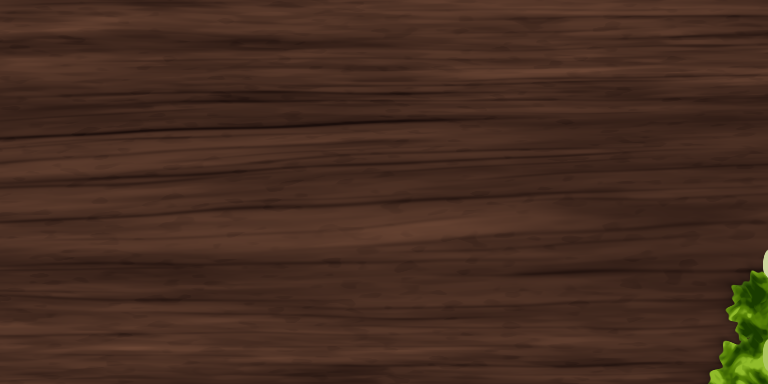
A WebGL 1 fragment shader for this texture:

```glsl
precision highp float;
uniform vec2 u_resolution;

const vec3 WOOD_DARK = vec3(0.145, 0.082, 0.062);
const vec3 WOOD_LIGHT = vec3(0.395, 0.258, 0.192);
const vec3 LEAF_DARK = vec3(0.10, 0.23, 0.0);
const vec3 LEAF_MID = vec3(0.32, 0.49, 0.02);
const vec3 LEAF_LIGHT = vec3(0.56, 0.73, 0.16);
const vec3 STEM = vec3(0.80, 0.84, 0.62);

float hash(vec2 p) {
  return fract(sin(dot(p, vec2(127.1, 311.7))) * 43758.55);
}

// Smooth cellular noise: random cell values blended by distance
float cells(vec2 p) {
  vec2 id = floor(p);
  vec2 f = p - id;
  float sum = 0.0;
  float total = 0.0;
  for (int j = -1; j <= 1; j++) {
    for (int i = -1; i <= 1; i++) {
      vec2 o = vec2(float(i), float(j));
      vec2 c = id + o;
      vec2 r = o + vec2(hash(c), hash(c + 41.3)) - f;
      float w = exp(-5.0 * dot(r, r));
      sum += w * hash(c + 17.9);
      total += w;
    }
  }
  return sum / total;
}

// Bends the grain upward to the right across the middle of the board
vec2 grainFlow(vec2 p) {
  float band = (p.y - 0.55) / 0.22;
  float rise = 0.052 * p.x * exp(-band * band);
  float wave = 0.005 * sin(p.x * 2.7 + p.y * 9.0) + 0.0018 * sin(p.x * 8.3 - p.y * 21.0);
  return vec2(p.x, p.y - rise - wave);
}

// Thin dark line with tapered ends
float crease(vec2 q, vec2 center, float halfLength, float width, float seed) {
  float bend = 0.005 * sin(q.x * 3.1 + seed) + 0.0015 * sin(q.x * 13.0 + seed * 2.3);
  float d = (q.y - center.y - bend) / width;
  float taper = 1.0 - smoothstep(0.35, 1.0, abs(q.x - center.x) / halfLength);
  return exp(-d * d) * taper;
}

float creases(vec2 q) {
  float shade = 0.0;
  for (int i = 0; i < 44; i++) {
    float n = float(i);
    vec2 center = vec2(2.0 * hash(vec2(n, 3.0)), (n + hash(vec2(n, 7.0))) / 44.0);
    float size = hash(vec2(n, 11.0));
    shade += (0.10 + 0.16 * size) * crease(q, center, 0.3 + 0.7 * size, 0.0025 + 0.002 * size, n);
  }
  for (int i = 0; i < 3; i++) {
    float n = float(i);
    vec2 center = vec2(0.65 + 0.3 * sin(n * 2.0), 0.425 + 0.085 * n + 0.012 * n * n);
    shade += 0.36 * crease(q, center, 1.25, 0.0045, n * 1.7);
    shade += 0.12 * crease(q, center + vec2(0.0, 0.006), 1.25, 0.013, n * 1.7);
  }
  return shade;
}

vec3 wood(vec2 p) {
  vec2 q = grainFlow(p);
  float rough = smoothstep(0.66, 0.8, p.y) + 1.0 - smoothstep(0.05, 0.3, p.y);
  float tone = 0.52;
  tone += 0.38 * (cells(q * vec2(0.8, 12.0)) - 0.5);
  tone += 0.34 * (cells(q * vec2(1.6, 30.0) + 5.0) - 0.5);
  tone += (0.22 + 0.14 * rough) * (cells(q * vec2(3.5, 62.0) + 13.0) - 0.5);
  tone += (0.13 + 0.14 * rough) * (cells(q * vec2(11.0, 112.0) + 29.0) - 0.5);
  // Short pores
  float pore = cells(q * vec2(26.0, 95.0) + 53.0);
  tone -= 0.10 * smoothstep(0.68, 0.9, pore);
  tone -= creases(q);
  // Light falls off to the right
  tone += 0.035 - 0.05 * smoothstep(0.6, 2.0, p.x);
  return mix(WOOD_DARK, WOOD_LIGHT, clamp(tone, -0.15, 1.1));
}

// Signed distance to a frilled round leaf
float frill(vec2 p, vec2 center, float radius, float seed) {
  vec2 d = p - center;
  float a = atan(d.y, -d.x);
  float ruffle = 0.09 * sin(a * 9.0 + seed) + 0.05 * sin(a * 21.0 + seed * 3.0);
  return length(d) - radius * (1.0 + ruffle);
}

vec3 leafColor(vec2 p, float depth) {
  vec2 bent = p + 0.012 * sin(p.yx * vec2(47.0, 61.0));
  float fold = cells(bent * 32.0) + 0.35 * (cells(bent * 85.0) - 0.5);
  vec3 color = mix(LEAF_DARK, LEAF_MID, smoothstep(0.2, 0.62, fold));
  float rim = 1.0 - smoothstep(0.0, 0.018, depth);
  return mix(color, LEAF_LIGHT, clamp(smoothstep(0.6, 0.9, fold) + 0.3 * rim, 0.0, 1.0));
}

void main() {
  vec2 p = gl_FragCoord.xy / u_resolution.y;
  float soft = 1.0 / u_resolution.y;
  vec3 color = wood(p);

  // Leaves in the lower right corner
  float leaf = min(frill(p, vec2(1.99, 0.0), 0.135, 1.0), frill(p, vec2(1.995, 0.195), 0.095, 2.6));
  float tip = length((p - vec2(2.003, 0.31)) / vec2(0.4, 1.0)) - 0.04;
  float heart = length((p - vec2(2.003, 0.075)) / vec2(0.4, 1.0)) - 0.042;
  color *= 1.0 - 0.3 * exp(-max(leaf, 0.0) * 60.0);
  color = mix(color, STEM, 1.0 - smoothstep(-soft, soft, tip));
  color = mix(color, leafColor(p, -leaf), 1.0 - smoothstep(-soft, soft, leaf));
  color = mix(color, mix(LEAF_LIGHT, STEM, 0.45), 1.0 - smoothstep(-soft, soft, heart));

  gl_FragColor = vec4(color, 1.0);
}
```
